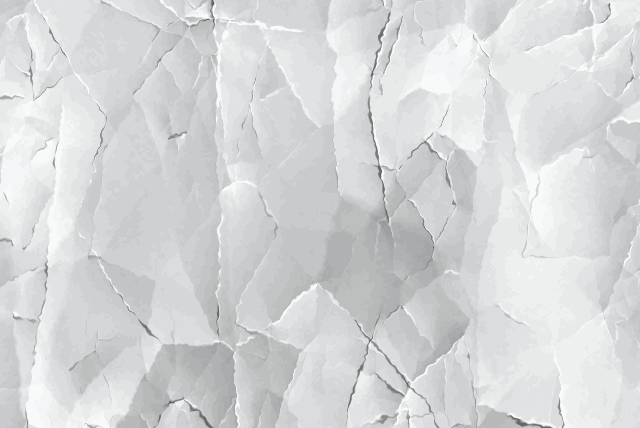
Give the GLSL for this texture, as a WebGL 1 fragment shader.

```glsl
precision highp float;
// Crumpled white paper: tilted facets, ragged lit creases and stepped grey tones.
uniform vec2 u_resolution;

const float MEAN_TONE = 0.862;
const float TONE_STEP = 0.024;
const vec2 LIGHT = vec2(0.92, 0.39);
const vec3 PAPER_TINT = vec3(-0.004, 0.0, 0.003);

float hash(vec2 p) {
  return fract(sin(dot(p, vec2(127.1, 311.7))) * 43758.5453);
}

vec2 hash2(vec2 p) {
  return vec2(hash(p), hash(p + vec2(37.2, 17.9)));
}

float noise(vec2 p) {
  vec2 cell = floor(p);
  vec2 f = fract(p);
  f = f * f * (3.0 - 2.0 * f);
  float low = mix(hash(cell), hash(cell + vec2(1.0, 0.0)), f.x);
  float high = mix(hash(cell + vec2(0.0, 1.0)), hash(cell + 1.0), f.x);
  return mix(low, high, f.y);
}

vec2 warp(vec2 p, float frequency, float amount) {
  return amount * (vec2(noise(p * frequency), noise(p * frequency + 41.7)) - 0.5);
}

// Tone of one facet: a flat grey plus a gradient, with a few much darker facets
float facetTone(vec2 id, vec2 offset) {
  float level = hash(id + 3.1);
  vec2 tilt = 1.7 * (hash2(id + 8.4) - 0.5);
  return level - 0.5 - 0.9 * pow(hash(id + 5.7), 9.0) + dot(tilt, offset);
}

// Soft-edged line that vanishes as its width reaches zero
float line(float dist, float width, float pixel) {
  float band = 1.0 - smoothstep(width - pixel, width + pixel, dist);
  return band * clamp(width / pixel, 0.0, 1.0);
}

// x: broad light and shade beside a fold, y: torn bright rim and patchy dark gap
vec2 crease(vec2 p, float dist, float strength, float pixel) {
  float lit = smoothstep(-pixel, pixel, dist);
  float glow = strength * mix(-0.05, 0.055, lit) * exp(-abs(dist) / 0.045);
  float torn = noise(p * 75.0) * smoothstep(0.25, 0.7, noise(p * 9.0 + 3.0));
  float gap = noise(p * 55.0 + 7.0) * smoothstep(0.42, 0.8, noise(p * 8.0 + 19.0));
  float bright = lit * line(abs(dist), 0.0085 * strength * torn, pixel);
  float dark = (1.0 - lit) * line(abs(dist), 0.01 * strength * gap, pixel);
  return vec2(glow, 0.17 * bright - 0.36 * dark);
}

// Voronoi facets; x: facet tone, y: rim along their borders
vec2 foldLayer(vec2 p, vec2 scale, float seed, float contrast, float pixel) {
  vec2 q = p * scale + seed;
  vec2 cell = floor(q);
  vec2 f = fract(q);
  vec2 id = cell;
  vec2 toSeed = vec2(0.0);
  float nearest = 9.0;
  for (int j = -1; j <= 1; j++) {
    for (int i = -1; i <= 1; i++) {
      vec2 g = vec2(float(i), float(j));
      vec2 r = g + hash2(cell + g) - f;
      if (dot(r, r) < nearest) {
        nearest = dot(r, r);
        toSeed = r;
        id = cell + g;
      }
    }
  }
  float edge = 9.0;
  vec2 neighbour = id;
  vec2 toNeighbour = toSeed;
  for (int j = -2; j <= 2; j++) {
    for (int i = -2; i <= 2; i++) {
      vec2 g = vec2(float(i), float(j));
      vec2 r = g + hash2(cell + g) - f;
      vec2 apart = r - toSeed;
      if (dot(apart, apart) > 0.0001) {
        float d = dot(0.5 * (r + toSeed), normalize(apart));
        if (d < edge) {
          edge = d;
          neighbour = cell + g;
          toNeighbour = r;
        }
      }
    }
  }
  edge /= 0.5 * (scale.x + scale.y);
  float foldHash = hash(id + neighbour + 0.5);
  float softness = mix(0.014, pixel, smoothstep(0.05, 0.3, foldHash));
  float own = facetTone(id, -toSeed);
  float other = facetTone(neighbour, -toNeighbour);
  float tone = contrast * mix(other, own, 0.5 + 0.5 * smoothstep(0.0, softness, edge));
  float side = dot(toSeed - toNeighbour, LIGHT) > 0.0 ? 1.0 : -1.0;
  return vec2(tone, 0.0) + crease(p, edge * side, smoothstep(0.3, 0.95, foldHash), pixel);
}

// Long wandering folds running from top to bottom
vec2 longFolds(vec2 p, float pixel) {
  vec2 sum = vec2(0.0);
  for (int i = 0; i < 4; i++) {
    float k = float(i);
    float x = 0.16 + 0.37 * k + 0.2 * (noise(vec2(p.y * 2.6, k * 7.3)) - 0.5);
    float strength = smoothstep(0.35, 0.7, noise(vec2(p.y * 3.2 + 4.0, k * 5.1 + 2.0)));
    sum += crease(p, p.x - x, strength, pixel);
  }
  return sum;
}

float posterize(float tone) {
  float level = tone / TONE_STEP;
  return TONE_STEP * (floor(level) + smoothstep(0.43, 0.57, fract(level)));
}

void main() {
  vec2 p = gl_FragCoord.xy / u_resolution.y;
  float pixel = 1.0 / u_resolution.y;
  vec2 ragged = p + warp(p, 120.0, 0.006) + warp(p, 45.0, 0.008) + warp(p, 16.0, 0.01);
  vec2 bent = ragged + warp(p, 3.0, 0.09);
  vec2 turned = mat2(0.85, 0.53, -0.53, 0.85) * bent;
  float crumple = smoothstep(0.38, 0.65, noise(p * vec2(4.0, 2.5) + 9.0));

  vec2 folds = foldLayer(bent, vec2(3.7, 2.2), 11.0, 0.115, pixel);
  folds += mix(0.4, 0.95, crumple) * foldLayer(turned, vec2(6.0, 3.7), 23.0, 0.105, pixel);
  folds += 0.75 * crumple * foldLayer(bent, vec2(13.0, 8.0), 57.0, 0.09, pixel);
  folds += longFolds(ragged, pixel);

  float soft = 0.07 * (noise(p * vec2(4.5, 3.0) + 2.0) + 0.5 * noise(p * 9.0) - 0.75);
  float grain = 0.012 * (noise(p * 70.0) - 0.5) + 0.014 * (noise(p * 170.0) - 0.5);
  float tone = posterize(MEAN_TONE + folds.x + soft + grain) + folds.y;
  gl_FragColor = vec4(clamp(tone, 0.4, 0.975) + PAPER_TINT, 1.0);
}
```
